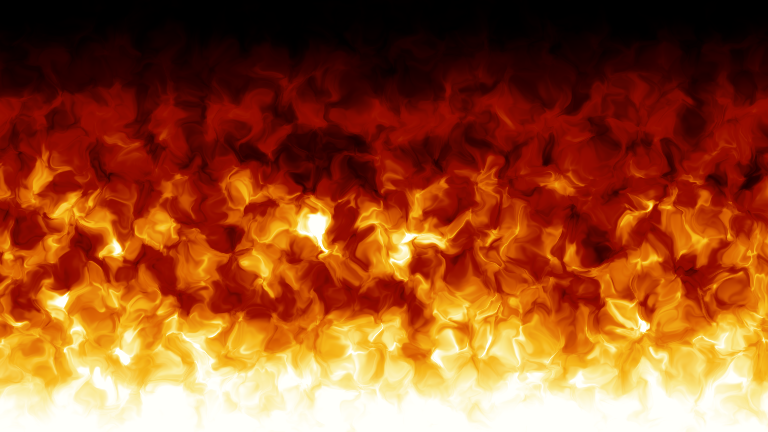
This background is drawn by a Shadertoy shader. Its source:

```glsl
// A wall of turbulent fire: white-hot base, golden wisps, red smoke fading to black.

const vec3 EMBER   = vec3(0.18, 0.00, 0.00);
const vec3 CRIMSON = vec3(0.58, 0.04, 0.00);
const vec3 ORANGE  = vec3(0.86, 0.39, 0.01);
const vec3 GOLD    = vec3(0.96, 0.71, 0.09);
const vec3 STRAW   = vec3(0.98, 0.90, 0.51);
const vec3 WHITE   = vec3(1.00, 1.00, 0.98);

// Pseudo-random unit gradient for a lattice cell
vec2 gradientAt(vec2 cell) {
    uvec2 q = uvec2(ivec2(cell) + 4096) * uvec2(1597334673u, 3812015801u);
    uint h = (q.x ^ q.y) * 1597334673u;
    h = (h ^ (h >> 15)) * 2246822519u;
    float angle = float(h >> 8) / 16777216.0 * 6.28318;
    return vec2(cos(angle), sin(angle));
}

// Gradient noise, roughly -0.7 to 0.7
float noise(vec2 p) {
    vec2 cell = floor(p), f = p - cell;
    vec2 u = f * f * f * (f * (f * 6.0 - 15.0) + 10.0);
    vec2 e = vec2(1.0, 0.0);
    float a = dot(gradientAt(cell), f);
    float b = dot(gradientAt(cell + e), f - e);
    float c = dot(gradientAt(cell + e.yx), f - e.yx);
    float d = dot(gradientAt(cell + 1.0), f - 1.0);
    return mix(mix(a, b, u.x), mix(c, d, u.x), u.y);
}

float fbm(vec2 p, int octaves) {
    float sum = 0.0, weight = 1.0;
    for (int i = 0; i < octaves; i++) {
        sum += weight * noise(p);
        p = mat2(1.6, 1.2, -1.2, 1.6) * p + 17.3;
        weight *= 0.5;
    }
    return sum;
}

// Displace a point along a noise field
vec2 swirl(vec2 p, float frequency, float strength) {
    vec2 q = p * frequency;
    return p + strength * vec2(fbm(q + 31.7, 2), fbm(q - 58.1, 2));
}

// Bright thread along the zero line of the noise
float filament(vec2 p, float width) {
    float d = noise(p) / width;
    return exp(-d * d);
}

float glow(vec2 p, vec2 centre, float radius) {
    vec2 d = (p - centre) / radius;
    return exp(-dot(d, d));
}

// Average heat at each height
float heatProfile(float y) {
    return 0.30 * (1.0 - smoothstep(0.70, 1.00, y))
         + 0.20 * (1.0 - smoothstep(0.30, 0.85, y))
         + 0.52 * (1.0 - smoothstep(-0.01, 0.38, y));
}

vec3 fireColor(float heat) {
    vec3 color = mix(vec3(0.0), EMBER, smoothstep(0.00, 0.20, heat));
    color = mix(color, CRIMSON, smoothstep(0.17, 0.40, heat));
    color = mix(color, ORANGE, smoothstep(0.39, 0.60, heat));
    color = mix(color, GOLD, smoothstep(0.57, 0.76, heat));
    color = mix(color, STRAW, smoothstep(0.73, 0.89, heat));
    return mix(color, WHITE, smoothstep(0.85, 1.00, heat));
}

void mainImage(out vec4 fragColor, in vec2 fragCoord) {
    vec2 p = fragCoord / iResolution.y;
    float y = p.y;

    // Nested swirls curl the flames
    vec2 broad = swirl(p, 9.0, 0.035);
    vec2 curled = swirl(broad, 19.0, 0.032);
    vec2 fine = swirl(curled, 38.0, 0.012);

    // Turbulence is strongest at mid height
    float rise = 1.0 - smoothstep(0.45, 1.02, y);
    float strength = mix(0.16, 1.0, rise) * mix(0.30, 1.0, smoothstep(0.0, 0.28, y));
    float clouds = fbm(broad * 5.5 + 4.0, 3);
    float tongues = fbm(fine * vec2(14.0, 11.5), 4);
    float heat = heatProfile(y) + strength * (0.16 * clouds + 0.32 * tongues);

    // Thin golden threads and small white flares
    float liveliness = smoothstep(-0.15, 0.35, tongues + 0.4 * clouds);
    float threads = filament(fine * 15.0 + 70.0, 0.07) * liveliness;
    float flares = smoothstep(0.22, 0.55, noise(fine * vec2(17.0, 13.0) + 23.0));
    float flameBand = (1.0 - smoothstep(0.42, 0.78, y)) * smoothstep(0.04, 0.25, y);
    heat += flameBand * (0.12 * threads + 0.30 * flares * liveliness);

    // Larger hot pockets and a cool hollow
    float pockets = glow(curled, vec2(0.96, 0.43), 0.075)
                  + 0.8 * glow(curled, vec2(0.71, 0.47), 0.055)
                  + 0.8 * glow(curled, vec2(0.15, 0.48), 0.055)
                  + 0.5 * glow(curled, vec2(0.12, 0.59), 0.060);
    float hollow = glow(curled, vec2(0.75, 0.65), 0.09);
    heat += 0.30 * pockets * (1.0 + tongues) - 0.10 * hollow;

    fragColor = vec4(fireColor(heat), 1.0);
}
```
